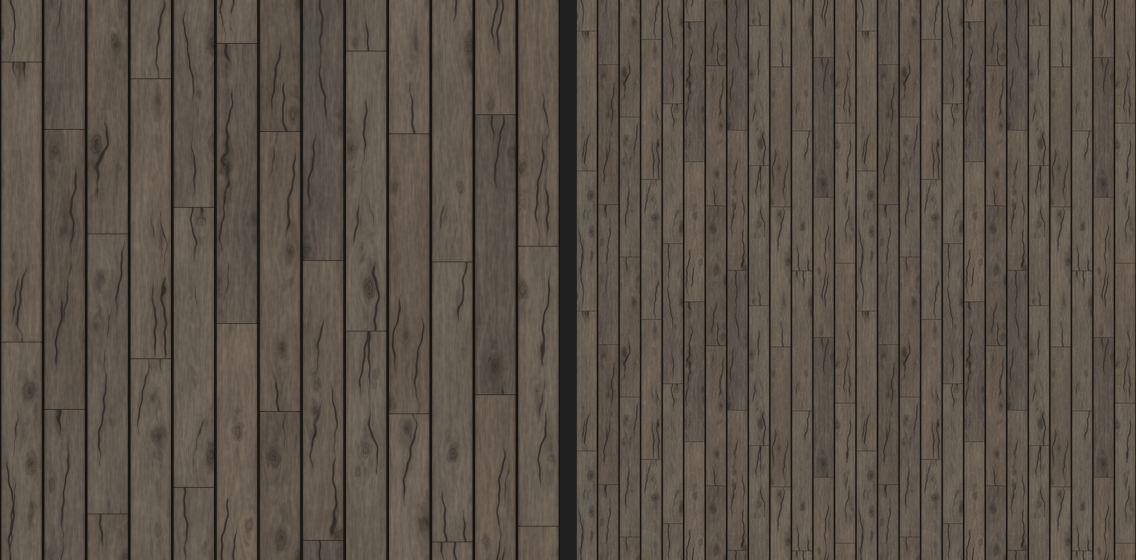
Left, the tile; right, the same tile 2 across and 2 down.
Give the GLSL for this texture, as a WebGL 1 fragment shader.

```glsl
precision highp float;
uniform vec2 u_resolution;

const float COLUMNS = 13.0;
const float ROWS = 2.0;
const float GAP_HALF = 0.030;    // lengths below are in plank widths
const float JOINT_HALF = 0.011;
const float CRACK_WIDTH = 0.022;
const float KNOT_MIN = 0.07;
const float KNOT_MAX = 0.24;
const float PLANK_VARIATION = 0.50;
const vec3 LIGHT_WOOD = vec3(0.445, 0.402, 0.348);
const vec3 DARK_WOOD = vec3(0.315, 0.282, 0.253);
const vec3 CRACK_COLOR = vec3(0.165, 0.147, 0.132);
const vec3 JOINT_COLOR = vec3(0.185, 0.150, 0.125);
const vec3 GAP_COLOR = vec3(0.090, 0.080, 0.062);

float hash(vec2 p) {
  vec3 q = fract(p.xyx * 0.1031);
  q += dot(q, q.yzx + 33.33);
  return fract((q.x + q.y) * q.z);
}

// Distance to the nearest scattered point
float cellular(vec2 p) {
  vec2 cell = floor(p);
  float nearest = 2.0;
  for (int j = -1; j <= 1; j++) {
    for (int i = -1; i <= 1; i++) {
      vec2 c = cell + vec2(float(i), float(j));
      vec2 point = c + vec2(hash(c), hash(c + 57.0));
      nearest = min(nearest, distance(p, point));
    }
  }
  return nearest;
}

// Layered sines, turned and warped at each octave
float waves(vec2 p) {
  float sum = 0.0;
  float amp = 0.5;
  for (int i = 0; i < 5; i++) {
    p = mat2(1.36, 1.02, -1.02, 1.36) * p + 0.7 * sin(p.yx * 1.3) + 1.7;
    sum += amp * sin(p.x) * cos(p.y);
    amp *= 0.68;
  }
  return sum;
}

// Coverage of a line of the given half width
float line(float d, float halfWidth, float px) {
  return clamp((halfWidth - d) / px + 0.5, 0.0, 1.0);
}

void main() {
  vec2 uv = gl_FragCoord.xy / u_resolution;
  float px = COLUMNS / min(u_resolution.x, u_resolution.y);

  // Staggered plank layout
  float column = floor(uv.x * COLUMNS);
  float stagger = mod(column * 5.0, COLUMNS) / COLUMNS + 0.3 * hash(vec2(column, 3.0));
  float run = uv.y * ROWS + stagger;
  vec2 id = vec2(column, mod(floor(run), ROWS));
  vec2 size = vec2(1.0, COLUMNS / ROWS);
  vec2 p = fract(vec2(uv.x * COLUMNS, run)) * size;
  vec2 edge = min(p, size - p);
  vec2 seed = 40.0 * vec2(hash(id + 2.0), hash(id + 19.0));

  // Knots darken the wood and push the grain aside
  float ragged = waves(p * vec2(5.0, 2.5) + seed);
  vec2 flow = p;
  float marks = 0.0;
  for (int i = 0; i < 4; i++) {
    float n = float(i);
    vec2 key = id * vec2(5.0, 83.0) + n * 11.0;
    vec2 center = vec2(hash(key), (n + hash(key + 3.0)) * size.y / 4.0);
    float strength = hash(key + 7.0);
    float r = mix(KNOT_MIN, KNOT_MAX, strength * strength);
    vec2 d = (p - center) * vec2(1.0, 0.6);
    float bulge = exp(-dot(d, d) / (3.0 * r * r));
    flow.x -= 0.75 * d.x * bulge;
    float radius = length(d) + 0.11 * ragged;
    float rings = 0.8 + 0.2 * sin(radius * 75.0);
    marks += 0.65 * strength * rings * smoothstep(r, 0.1 * r, radius);
    vec2 tail = d / vec2(0.8 * r, 4.0 * r);
    marks += 0.3 * exp(-dot(tail, tail)) * smoothstep(-0.2, 0.7, ragged);
  }

  // Wandering cracks along the grain
  for (int i = 0; i < 2; i++) {
    float n = float(i);
    float phase = 6.28 * hash(id * 3.0 + n * 23.0);
    float y = p.y;
    float path = 0.2 + 0.6 * hash(id * 7.0 + n * 41.0) + 0.09 * sin(y * 0.9 + phase)
      + 0.045 * sin(y * 2.7 + phase * 2.0) + 0.02 * sin(y * 7.3 + phase * 3.0)
      + 0.01 * sin(y * 17.0 + phase);
    float presence = smoothstep(-0.1, 0.9,
      sin(y * 0.8 + phase * 1.7) + 0.5 * sin(y * 2.3 + phase) + 0.3 * ragged - 0.25 * n);
    float d = abs(flow.x - path);
    float core = line(d, CRACK_WIDTH * presence, px * 1.3);
    marks += presence * (0.65 * core + 0.22 * exp(-d * 14.0));
  }

  // Grain, pores and broad tone
  float broad = waves(flow * vec2(2.0, 0.45) + seed);
  float fibre = waves(flow * vec2(12.0, 1.1) + seed);
  float streak = sin(flow.x * 34.0 + 4.0 * broad + seed.x);
  float pores = cellular(flow * vec2(17.0, 2.6) + floor(seed));
  float fleck = cellular(p * vec2(10.0, 8.0) + floor(seed.yx));
  float tone = 0.56 + PLANK_VARIATION * (hash(id + 5.0) - 0.5);
  tone += 0.22 * broad + 0.20 * fibre + 0.05 * streak;
  tone += 0.38 * (pores - 0.45) + 0.22 * (fleck - 0.45);

  vec3 color = mix(DARK_WOOD, LIGHT_WOOD, clamp(tone, -0.35, 1.2));
  color *= 1.0 + 0.03 * (hash(id + 13.0) - 0.5) * vec3(1.0, 0.0, -1.0);
  color = mix(color, CRACK_COLOR, clamp(marks, 0.0, 0.88));

  // Joints, shaded plank sides and gaps
  color = mix(color, JOINT_COLOR, 0.85 * line(edge.y, JOINT_HALF, px));
  color *= 1.0 - 0.22 * exp(-max(edge.x - GAP_HALF, 0.0) * 30.0);
  color = mix(color, GAP_COLOR, line(edge.x, GAP_HALF, px));
  gl_FragColor = vec4(color, 1.0);
}
```
